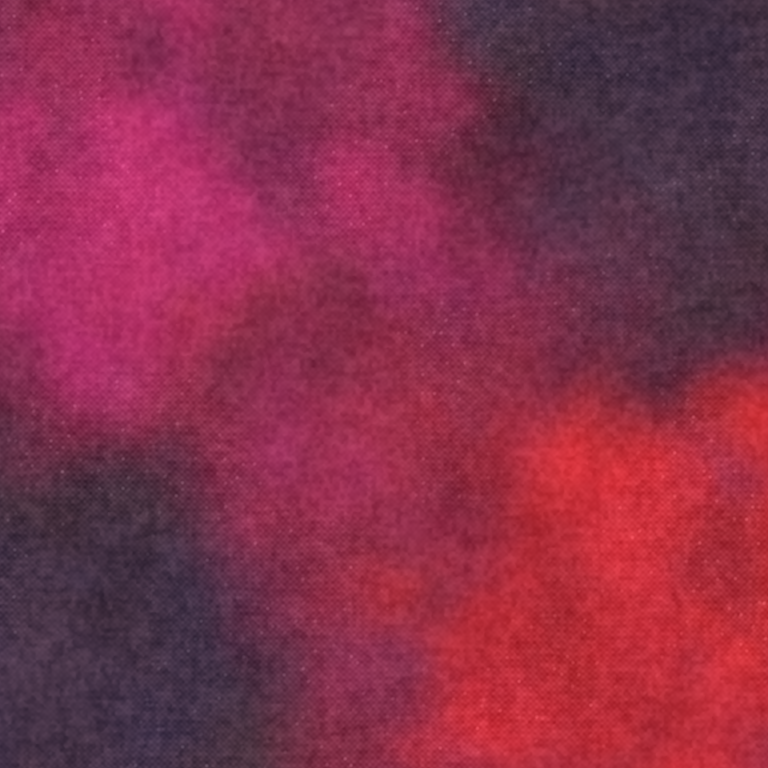
This texture is drawn by a WebGL 2 fragment shader. Its source:

```glsl
#version 300 es
precision highp float;
// Soft clouds of magenta, crimson and red pigment rubbed into a woven cloth,
// with slate shadows in two opposite corners. A saddle and a diagonal ramp set
// the layout; soft cellular noise breaks it up, and sines add the weave.

#define THREADS 128.0     // threads across the canvas
#define WEAVE 0.020       // relief of the threads
#define GRAIN 0.085       // uneven pigment between threads
#define FLECKS 0.11       // brightness of bare thread tips
#define WARP 0.24         // wandering of the large colour fields
#define CLOUD_SCALE 3.0   // cloud cells across the canvas
#define MAGENTA vec3(0.69, 0.19, 0.40)
#define CRIMSON vec3(0.60, 0.18, 0.28)
#define RED     vec3(0.75, 0.18, 0.22)
#define PLUM    vec3(0.50, 0.18, 0.31)
#define WINE    vec3(0.42, 0.17, 0.27)
#define SLATE   vec3(0.28, 0.20, 0.27)

uniform vec2 u_resolution;
out vec4 fragColor;

vec3 hash3(vec2 p) {
    vec3 q = fract(p.xyx * vec3(0.1031, 0.1030, 0.0973));
    q += dot(q, q.yxz + 33.33);
    return fract((q.xxy + q.yzz) * q.zyx);
}

// Cellular noise whose cell values melt into each other, 0 to 1.
float softCells(vec2 p, float seed) {
    vec2 base = floor(p);
    float total = 0.0, weights = 0.0;
    for (int y = -1; y <= 1; y++) {
        for (int x = -1; x <= 1; x++) {
            vec2 cell = base + vec2(x, y);
            vec3 h = hash3(cell + seed);
            vec2 d = cell + 0.2 + 0.6 * h.xy - p;
            float w = pow(max(0.0, 1.0 - dot(d, d) / 1.44), 3.0);
            total += w * h.z;
            weights += w;
        }
    }
    return total / weights;
}

// Three octaves of soft cells, centred on zero.
float cloud(vec2 p, float seed) {
    return 0.55 * softCells(p, seed)
         + 0.29 * softCells(p * 2.1 + 3.7, seed + 11.0)
         + 0.16 * softCells(p * 4.7 + 8.2, seed + 23.0) - 0.5;
}

// Large fields of pigment.
vec3 pigment(vec2 uv) {
    vec2 q = uv * CLOUD_SCALE;
    vec2 p = uv - vec2(0.54, 0.5) + WARP * vec2(cloud(q, 17.0), cloud(q, 41.0));

    // Magenta at upper left through crimson to red at lower right.
    float warmth = smoothstep(-0.55, 0.55, p.x - p.y + 0.8 * cloud(q * 1.3, 67.0));
    vec3 color = mix(MAGENTA, CRIMSON, smoothstep(0.12, 0.50, warmth));
    color = mix(color, RED, smoothstep(0.52, 0.92, warmth));

    // Muted plum veil, denser toward the cool outer corner.
    float veil = cloud(q * 1.2, 89.0) + 0.9 * dot(p, p) * (1.0 - warmth);
    color = mix(color, PLUM, 0.85 * smoothstep(0.0, 0.32, veil));

    // Shadows fill the two quadrants where the saddle is positive.
    float saddle = p.x * p.y + 0.08 * cloud(q * 1.3, 113.0);
    color = mix(color, WINE, smoothstep(-0.015, 0.045, saddle));
    return mix(color, SLATE, smoothstep(0.015, 0.075, saddle));
}

// Crossing threads with a slight wander, faded where too fine to resolve.
float weave(vec2 uv) {
    vec2 wander = 1.2 * sin(uv.yx * vec2(37.0, 43.0) + 2.0 * sin(uv * 19.0));
    vec2 phase = 6.2832 * THREADS * uv + wander;
    float visible = clamp(u_resolution.y / THREADS - 2.0, 0.0, 1.0);
    return visible * (0.7 * sin(phase.x) * sin(phase.y) + 0.3 * sin(phase.y));
}

// Small pale dots on the tips of the threads.
float flecks(vec2 uv) {
    vec2 p = uv * THREADS;
    vec3 h = hash3(floor(p) + 151.0);
    vec2 d = fract(p) - 0.35 - 0.3 * h.xy;
    return smoothstep(0.90, 1.0, h.z) * smoothstep(0.48, 0.05, length(d));
}

void main() {
    vec2 uv = gl_FragCoord.xy / u_resolution;
    vec3 color = pigment(uv);

    // Broad rubbed tone, with a faint drift between warm and cool.
    color *= 1.0 + 0.36 * cloud(uv * 9.0, 131.0);
    color += vec3(0.05, 0.0, -0.06) * cloud(uv * 7.0, 173.0);

    // Streaks along both thread directions, and speckled grain.
    float streaks = softCells(uv * vec2(THREADS, 60.0), 7.0)
                  + softCells(uv * vec2(60.0, THREADS), 29.0) - 1.0;
    float speckle = softCells(uv * THREADS * 1.5, 197.0) - 0.5;
    color += GRAIN * (0.6 * streaks + 0.9 * speckle) * vec3(1.0, 0.8, 0.85);

    // Relief shows more where the pigment is thin.
    float thin = smoothstep(0.35, 0.75, softCells(uv * 6.0, 53.0));
    color += WEAVE * weave(uv) * mix(0.4, 1.5, thin);
    color += FLECKS * flecks(uv) * mix(0.15, 1.0, thin);

    fragColor = vec4(clamp(color, 0.0, 1.0), 1.0);
}
```
